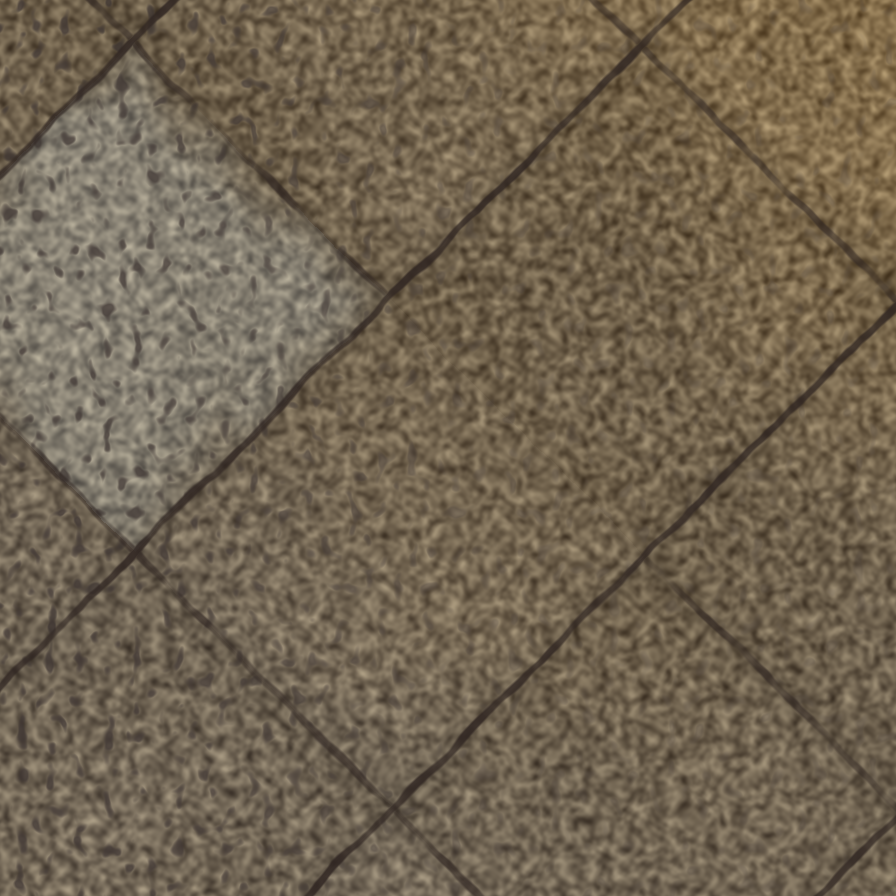
Reproduce this texture procedurally as a three.js fragment shader.

```glsl
// Worn, speckled stone paving: square slabs laid diagonally with thin dark joints.
varying vec2 vUv;

const vec2 SLAB_SIZE = vec2(0.565, 0.573);    // period along x+y and y-x
const vec2 SLAB_ORIGIN = vec2(0.535, -0.34);
const vec2 PALE_SLAB = vec2(0.0, 1.0);
const vec2 CLOSED_JOINT = vec2(1.0, 0.0);     // cross joint worn away
const float JOINT_HALF_WIDTH = 0.0021;
const float JOINT_SOFTNESS = 0.0032;
const float JOINT_WOBBLE = 0.007;
const float COARSE_GRAIN = 66.0;
const float FINE_GRAIN = 112.0;
const float GRAIN_CONTRAST = 0.37;
const vec3 COOL_STONE = vec3(0.455, 0.410, 0.345);
const vec3 BROWN_STONE = vec3(0.445, 0.387, 0.300);
const vec3 WARM_STONE = vec3(0.540, 0.450, 0.310);
const vec3 PALE_STONE = vec3(0.525, 0.500, 0.445);
const vec3 SPECK_COLOR = vec3(0.245, 0.210, 0.200);
const vec3 JOINT_COLOR = vec3(0.190, 0.150, 0.135);

float hash(vec2 p) {
  return fract(sin(dot(p, vec2(127.1, 311.7))) * 43758.5);
}

vec2 gradient(vec2 p) {
  float angle = 6.28318 * hash(p);
  return vec2(cos(angle), sin(angle));
}

float gradientNoise(vec2 p) {
  vec2 i = floor(p);
  vec2 f = fract(p);
  vec2 w = f * f * f * (f * (f * 6.0 - 15.0) + 10.0);
  vec2 e = vec2(1.0, 0.0);
  float a = dot(gradient(i), f);
  float b = dot(gradient(i + e.xy), f - e.xy);
  float c = dot(gradient(i + e.yx), f - e.yx);
  float d = dot(gradient(i + e.xx), f - e.xx);
  return mix(mix(a, b, w.x), mix(c, d, w.x), w.y);
}

float fractalNoise(vec2 p) {
  float sum = 0.0;
  float amplitude = 0.6;
  for (int i = 0; i < 3; i++) {
    sum += amplitude * gradientNoise(p);
    p = mat2(1.6, 1.2, -1.2, 1.6) * p + 7.3;
    amplitude *= 0.5;
  }
  return sum;
}

float jointLine(float dist, float halfWidth) {
  return 1.0 - smoothstep(halfWidth, halfWidth + JOINT_SOFTNESS, dist);
}

void main() {
  // Slab grid, with slightly wandering edges
  vec2 wobble = vec2(fractalNoise(vUv * 13.0), fractalNoise(vUv * 13.0 + 31.0));
  vec2 p = vUv + JOINT_WOBBLE * wobble;
  vec2 slab = (vec2(p.x + p.y, p.y - p.x) - SLAB_ORIGIN) / SLAB_SIZE;
  vec2 cell = floor(slab);
  vec2 nearest = floor(slab + 0.5);
  vec2 edgeDist = abs(slab - nearest) * SLAB_SIZE * 0.7071;

  // Base tone: cool to warm across the floor, with a pale slab and stains
  float diagonal = vUv.x + vUv.y;
  float stain = fractalNoise(vUv * 5.0 + 4.0);
  vec3 color = mix(COOL_STONE, BROWN_STONE, smoothstep(0.4, 1.1, diagonal + 0.3 * stain));
  color = mix(color, WARM_STONE, smoothstep(1.2, 2.0, diagonal + 0.2 * stain));
  color = mix(color, COOL_STONE, 0.6 * smoothstep(0.2, 0.9, vUv.x - vUv.y));
  float pale = 1.0 - step(0.5, distance(cell, PALE_SLAB));
  pale *= smoothstep(0.0, 0.12, min(edgeDist.x, edgeDist.y) + 0.07 + 0.15 * stain);
  color = mix(color, PALE_STONE, pale);
  color += 0.025 * (hash(cell + 5.0) - 0.5) + 0.05 * stain;

  // Mineral grain, in two scales at different angles
  vec2 warped = vUv + 0.005 * vec2(gradientNoise(vUv * 28.0), gradientNoise(vUv * 28.0 + 17.0));
  float coarse = gradientNoise(warped * COARSE_GRAIN);
  float fine = gradientNoise(mat2(0.8, 0.6, -0.6, 0.8) * warped * FINE_GRAIN);
  float grain = 0.58 * coarse + 0.5 * fine;
  color += GRAIN_CONTRAST * grain * vec3(1.0, 0.96, 0.82);

  // Dark pits, densest towards the left
  float pitNoise = gradientNoise(warped * vec2(62.0, 48.0) + 90.0) + 0.25 * fine;
  float pitAmount = mix(0.75, 0.25, smoothstep(0.1, 0.7, vUv.x));
  color = mix(color, SPECK_COLOR, pitAmount * smoothstep(0.2, 0.5, pitNoise));

  // Long joints are crisp; cross joints are broken and fainter
  float wear = fractalNoise(vUv * 18.0 + 50.0);
  float halfWidth = JOINT_HALF_WIDTH * (1.0 + 1.2 * wear);
  float longJoint = jointLine(edgeDist.y, halfWidth) * clamp(0.85 + 0.7 * wear, 0.3, 1.0);
  float closed = 1.0 - step(0.5, distance(vec2(nearest.x, cell.y), CLOSED_JOINT));
  float crossJoint = jointLine(edgeDist.x, halfWidth) * clamp(0.5 + 1.3 * wear, 0.08, 0.8);
  crossJoint *= 1.0 - closed;
  float grime = exp(-edgeDist.y * 75.0) + 0.8 * (1.0 - closed) * exp(-edgeDist.x * 60.0);
  color *= 1.0 - 0.13 * grime;
  color = mix(color, JOINT_COLOR, max(longJoint, crossJoint) * 0.85);

  gl_FragColor = vec4(clamp(color, 0.0, 1.0), 1.0);
}
```
